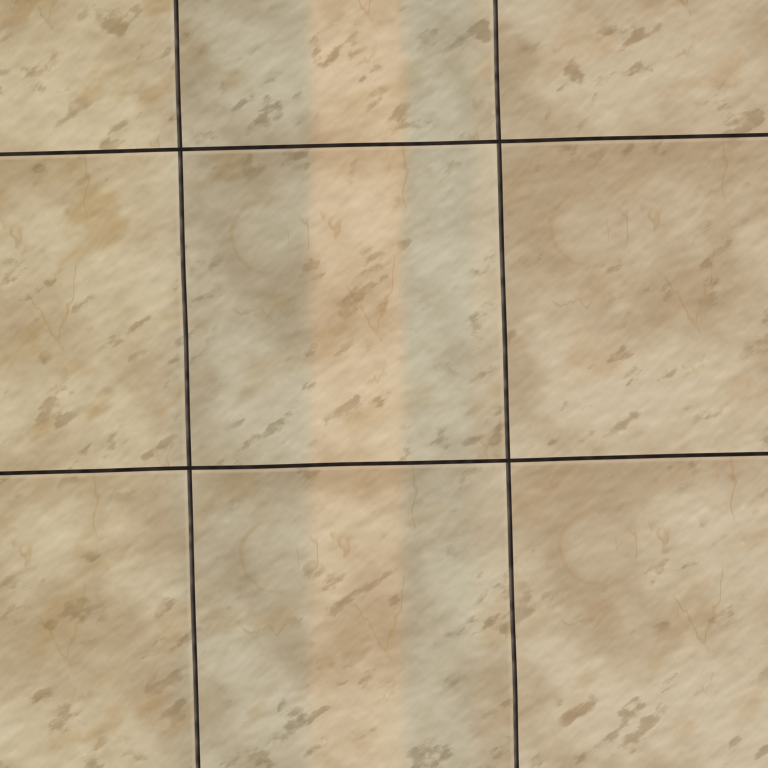
This texture is drawn by a Shadertoy shader. Its source:

```glsl
// Stone-look ceramic tiles with thin dark joints on a slightly skewed square grid.
// Each tile shares one mottled print (clouds, veins, flecks, a pale disc) blended
// with surface-wide noise; soft vertical bands of reflected light lie on top.

const float PITCH = 0.4155;                 // tile size in canvas heights
const vec2 GRID_ORIGIN = vec2(0.258, 0.384);
const vec2 GRID_SKEW = vec2(0.029, -0.025);
const vec2 JOINT_HALF = vec2(0.0029, 0.0024); // vertical, horizontal joints
const float PRINT_SHARE = 0.65;             // repeated print versus unique noise

const vec3 STONE_DARK = vec3(0.685, 0.610, 0.495);
const vec3 STONE_PALE = vec3(0.785, 0.730, 0.620);
const vec3 OCHRE = vec3(0.655, 0.535, 0.370);
const vec3 FLECK = vec3(0.520, 0.430, 0.310);
const vec3 JOINT_DARK = vec3(0.160, 0.135, 0.120);
const vec3 JOINT_GREY = vec3(0.360, 0.330, 0.295);
const vec3 LIP = vec3(0.830, 0.755, 0.650);

float hash(vec2 p) {
    vec3 q = fract(p.xyx * 0.1031);
    q += dot(q, q.yzx + 33.33);
    return fract((q.x + q.y) * q.z);
}

float noise(vec2 p) {
    vec2 i = floor(p), f = fract(p);
    f = f * f * (3.0 - 2.0 * f);
    return mix(mix(hash(i), hash(i + vec2(1, 0)), f.x),
               mix(hash(i + vec2(0, 1)), hash(i + vec2(1, 1)), f.x), f.y);
}

float fbm(vec2 p) {
    float sum = 0.0, amp = 0.5;
    for (int i = 0; i < 5; i++) {
        sum += amp * noise(p);
        p = mat2(1.6, 1.2, -1.2, 1.6) * p + 17.3;
        amp *= 0.5;
    }
    return sum / 0.97;
}

// Coordinates running along and across the diagonal brushing of the stone.
vec2 brushed(vec2 p) {
    return vec2(dot(p, vec2(0.82, 0.57)) * 0.5, dot(p, vec2(-0.57, 0.82)));
}

float band(float x, float a, float b, float soft) {
    return smoothstep(a - soft, a + soft, x) * (1.0 - smoothstep(b - soft, b + soft, x));
}

vec3 stone(vec2 local, vec2 id, vec2 p) {
    // Broad clouds
    float cloud = mix(fbm(p * 8.0 + id * 3.7 + 40.0), fbm(local * 4.0 + 7.0), PRINT_SHARE);
    vec3 col = mix(STONE_DARK, STONE_PALE, smoothstep(0.30, 0.66, cloud));

    // Pale disc with a faint left rim
    vec2 toDisc = local - vec2(0.27, 0.72) + 0.03 * (fbm(local * 9.0) - 0.5);
    float r = length(toDisc);
    col = mix(col, STONE_PALE, 0.45 * (1.0 - smoothstep(0.06, 0.14, r)));
    float rim = smoothstep(0.012, 0.0, abs(r - 0.115)) * smoothstep(0.03, -0.08, toDisc.x);
    col = mix(col, OCHRE, 0.30 * rim);

    // Ochre stains, stronger on the left
    float stain = mix(fbm(p * 15.0 + 9.0), fbm(brushed(local) * 11.0 + 21.0), 0.6);
    col = mix(col, OCHRE, (0.48 - 0.20 * smoothstep(0.1, 0.5, p.x)) * smoothstep(0.51, 0.73, stain));

    // Thin broken veins and scattered flecks
    float vein = abs(fbm(local * vec2(5.0, 2.6) + 63.0) - 0.5);
    float broken = smoothstep(0.50, 0.68, noise(local * 7.0 + 12.0));
    col = mix(col, OCHRE, 0.38 * broken * smoothstep(0.018, 0.0, vein));
    float fleck = fbm(brushed(p) * 62.0 + 5.0);
    float cluster = smoothstep(0.42, 0.65, fbm(local * 5.0 + 31.0));
    col = mix(col, FLECK, 0.42 * cluster * smoothstep(0.60, 0.76, fleck));

    // Shallow relief lit from the upper left
    vec2 g = brushed(p) * 75.0;
    col += 0.10 * (fbm(g) - fbm(g + vec2(0.15, 0.4)));
    return col + 0.016 * (hash(id + 11.0) - 0.5);
}

vec3 reflectedLight(vec2 p) {
    float fade = mix(0.65, 1.0, smoothstep(0.0, 0.8, p.y));
    float x = p.x + 0.006 * (noise(p * 6.0) - 0.5);
    vec3 light = vec3(0.045, 0.014, -0.006) * band(x, 0.405, 0.525, 0.012);
    light += vec3(-0.040, -0.024, -0.016) * band(x, 0.23, 0.40, 0.018);
    light += vec3(-0.032, -0.010, 0.002) * band(x, 0.53, 0.615, 0.016);
    light += vec3(0.006, -0.008, -0.012) * smoothstep(0.62, 0.75, x);
    light += vec3(0.012, 0.006, -0.014) * (1.0 - smoothstep(0.15, 0.27, x));
    return light * fade - 0.018 * smoothstep(0.72, 1.0, p.y);
}

void mainImage(out vec4 fragColor, in vec2 fragCoord) {
    vec2 p = fragCoord / iResolution.y;
    float aa = 0.8 / iResolution.y;

    // Skewed grid with slightly uneven joints
    vec2 wobble = 0.0016 * (vec2(noise(p.yx * vec2(9, 2)), noise(p * vec2(9, 2) + 50.0)) - 0.5);
    vec2 grid = (p + GRID_SKEW * p.yx - GRID_ORIGIN + wobble) / PITCH;
    vec2 side = (fract(grid + 0.5) - 0.5) * PITCH;  // signed distance to nearest joints
    vec3 col = stone(fract(grid), floor(grid), p) + reflectedLight(p);

    // Light lips left of and below the joints
    vec2 lip = smoothstep(vec2(0.004), vec2(0.0), abs(side + JOINT_HALF + 0.0025));
    col = mix(col, LIP, 0.40 * max(lip.x * 0.7, lip.y));

    // Joints: vertical ones are grey towards the left, horizontal ones dark
    vec2 joint = 1.0 - smoothstep(JOINT_HALF - aa, JOINT_HALF + aa, abs(side));
    float grime = 0.75 + 0.5 * noise(p * 90.0);
    vec3 upright = mix(JOINT_GREY, JOINT_DARK, smoothstep(-0.002, 0.002, side.x));
    col = mix(col, upright * grime, joint.x);
    col = mix(col, JOINT_DARK * grime, joint.y);
    fragColor = vec4(clamp(col, 0.0, 1.0), 1.0);
}
```
